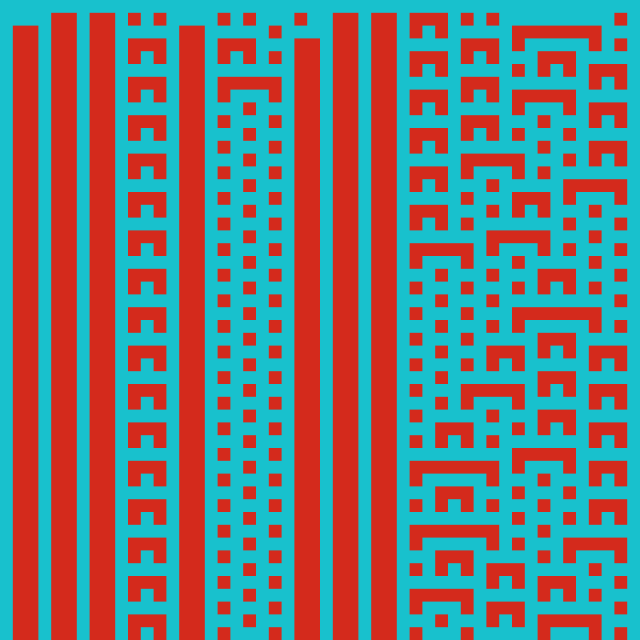
A WebGL 2 fragment shader for this pattern:

```glsl
#version 300 es
precision highp float;
precision highp int;
// Rule 73 cellular automaton growing downward from a seed row, red on cyan.

uniform vec2 u_resolution;
out vec4 fragColor;

const int CELLS = 50;                // cells per side, including the empty border
const int HALF_CELLS = 25;           // cells packed into each half of a row
const vec3 CYAN = vec3(0.094, 0.757, 0.804);
const vec3 RED = vec3(0.831, 0.165, 0.110);

// A row is two bit sets: x holds the left half, y the right half.
const uvec2 SEED = uvec2(0x8A15B0u, 0x802BB6u);
const uvec2 INTERIOR = uvec2((1u << 25) - 2u, (1u << 24) - 1u);

// Next generation: live pairs persist at their ends, empty triples are born.
uvec2 evolve(uvec2 row) {
    uvec2 left = (row << 1u) | uvec2(0u, row.x >> 24u);
    uvec2 right = (row >> 1u) | uvec2((row.y & 1u) << 24u, 0u);
    uvec2 survive = row & (left ^ right);
    uvec2 born = ~(row | left | right);
    return (survive | born) & INTERIOR;
}

float cellAt(uvec2 row, int column) {
    if (column < 0 || column >= CELLS) return 0.0;
    uint bits = column < HALF_CELLS ? row.x >> uint(column)
                                    : row.y >> uint(column - HALF_CELLS);
    return float(bits & 1u);
}

// Blend of the two cells that meet at a column boundary.
float blendCells(uvec2 row, int column, float weight) {
    return mix(cellAt(row, column - 1), cellAt(row, column), weight);
}

void main() {
    // Grid coordinates, with rows counted from the top
    vec2 grid = gl_FragCoord.xy / u_resolution * float(CELLS);
    grid.y = float(CELLS) - grid.y;
    vec2 pixelSize = float(CELLS) / u_resolution;

    // Nearest grid corner and the pixel's coverage beyond it
    vec2 corner = floor(grid + 0.5);
    vec2 coverage = clamp((grid - corner) / pixelSize + 0.5, 0.0, 1.0);

    // Run the automaton to the rows above and below the corner
    uvec2 upper = uvec2(0u);
    uvec2 lower = uvec2(0u);
    int lastRow = int(corner.y);
    for (int row = 1; row <= CELLS; row++) {
        if (row > lastRow) break;
        upper = lower;
        lower = row == 1 ? SEED : evolve(lower);
    }

    // Area-weighted mix of the four cells around the corner
    int column = int(corner.x);
    float live = mix(blendCells(upper, column, coverage.x),
                     blendCells(lower, column, coverage.x), coverage.y);
    fragColor = vec4(mix(CYAN, RED, live), 1.0);
}
```
